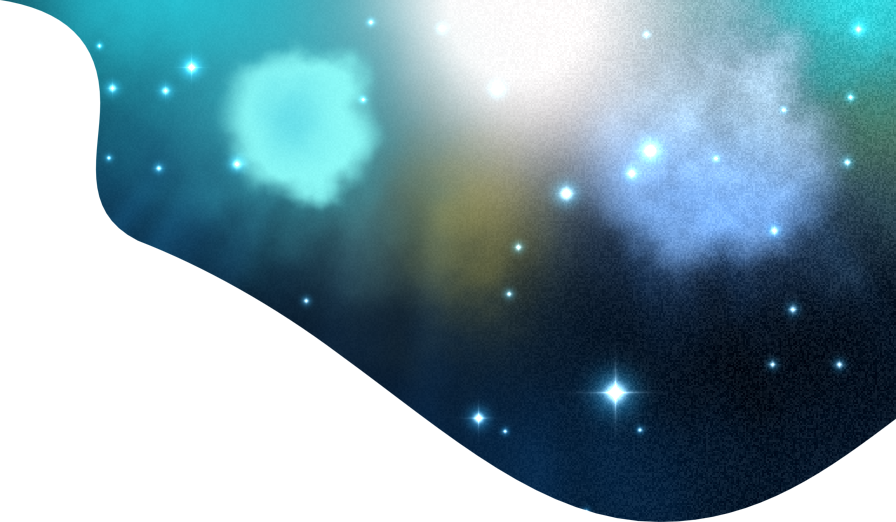
This background is drawn by a WebGL 1 fragment shader. Its source:

```glsl
precision highp float;
// A glowing nebula with scattered stars above a white, wavy paper edge.
// Soft tinted glows and noisy discs are layered over navy; the edge is a
// signed distance to a chain of Bezier curves. Units: canvas height, y down.

uniform vec2 u_resolution;

const vec3 NAVY = vec3(0.025, 0.09, 0.165);
const vec3 PAPER = vec3(1.0);

float hash(vec2 p) {
  vec3 q = fract(p.xyx * 0.1031);
  q += dot(q, q.yzx + 33.33);
  return fract((q.x + q.y) * q.z);
}

float noise(vec2 p) {
  vec2 i = floor(p), f = fract(p);
  f = f * f * (3.0 - 2.0 * f);
  return mix(mix(hash(i), hash(i + vec2(1, 0)), f.x),
             mix(hash(i + vec2(0, 1)), hash(i + vec2(1, 1)), f.x), f.y);
}

float fbm(vec2 p) {
  float sum = 0.0, weight = 0.5;
  for (int i = 0; i < 4; i++) {
    sum += weight * noise(p);
    p = p * 2.03 + 17.0;
    weight *= 0.5;
  }
  return sum;
}

// Blends a soft elliptical tint over the base colour.
vec3 glow(vec3 base, vec2 p, vec2 center, vec2 radius, vec3 tint, float strength) {
  vec2 d = (p - center) / radius;
  return mix(base, tint, min(strength * exp(-dot(d, d)), 1.0));
}

// Round core, blue halo and four thin rays.
vec3 star(vec2 d, float size, float rays) {
  float r2 = dot(d, d) / (size * size);
  vec2 a = abs(d) / size;
  float cross4 = exp(-8.0 * a.x - a.y) + exp(-8.0 * a.y - a.x);
  return vec3(0.95, 0.97, 1.0) * (exp(-2.0 * r2) + rays * cross4)
       + vec3(0.12, 0.35, 0.45) * exp(-0.3 * r2);
}

// One star in some of the cells of a grid.
vec3 starField(vec2 p, float cell) {
  vec2 id = floor(p / cell);
  vec2 offset = 0.3 + 0.4 * vec2(hash(id + 3.1), hash(id + 8.7));
  float size = mix(0.004, 0.010, pow(hash(id + 21.3), 2.0));
  return star(p - (id + offset) * cell, size, 0.3) * step(0.62, hash(id + 5.9)) * 0.75;
}

// Tracks the nearest distance and the side of a cubic Bezier curve.
void curve(vec2 p, vec2 a, vec2 b, vec2 c, vec2 d, inout float dist, inout float side) {
  vec2 last = a;
  for (int i = 1; i <= 16; i++) {
    float t = float(i) / 16.0, s = 1.0 - t;
    vec2 next = s * s * s * a + 3.0 * s * t * (s * b + t * c) + t * t * t * d;
    vec2 e = next - last, w = p - last;
    dist = min(dist, length(w - e * clamp(dot(w, e) / dot(e, e), 0.0, 1.0)));
    if ((last.x > p.x) != (next.x > p.x) && w.x * e.y / e.x > w.y) side = -side;
    last = next;
  }
}

// Positive above the wave, negative in the paper.
float waveDistance(vec2 p) {
  float dist = 10.0, side = -1.0;
  curve(p, vec2(-0.005, -0.001), vec2(0.123, 0.018), vec2(0.192, 0.078), vec2(0.192, 0.197), dist, side);
  curve(p, vec2(0.192, 0.197), vec2(0.192, 0.291), vec2(0.148, 0.403), vec2(0.264, 0.461), dist, side);
  curve(p, vec2(0.264, 0.461), vec2(0.391, 0.510), vec2(0.526, 0.586), vec2(0.649, 0.678), dist, side);
  curve(p, vec2(0.649, 0.678), vec2(0.861, 0.832), vec2(1.040, 1.0), vec2(1.264, 1.0), dist, side);
  curve(p, vec2(1.264, 1.0), vec2(1.454, 1.0), vec2(1.588, 0.899), vec2(1.722, 0.798), dist, side);
  return side * dist;
}

vec3 nebula(vec2 p) {
  float cloud = fbm(p * 5.0) - 0.47;
  float fine = fbm(p * 13.0 + 4.0) - 0.47;
  vec2 q = p + 0.10 * vec2(cloud, fine);

  // Deep blues and the dark hollow
  vec3 col = NAVY * (1.0 + 0.6 * cloud);
  col = glow(col, q, vec2(0.30, 0.36), vec2(0.26, 0.22), vec3(0.06, 0.24, 0.39), 0.75);
  col = glow(col, q, vec2(1.05, 0.92), vec2(0.35, 0.22), vec3(0.035, 0.18, 0.32), 0.8);
  col = glow(col, q, vec2(1.45, 0.70), vec2(0.26, 0.14), vec3(0.018, 0.045, 0.08), 0.8);

  // Wide light along the top, with teal and olive haze
  col = glow(col, q, vec2(1.10, -0.04), vec2(0.55, 0.27), vec3(0.72, 0.82, 0.85), 0.9);
  col = glow(col, q, vec2(0.35, -0.05), vec2(0.42, 0.30), vec3(0.15, 0.76, 0.83), 1.0);
  col = glow(col, q, vec2(0.74, 0.36), vec2(0.20, 0.22), vec3(0.25, 0.34, 0.36), 0.8);
  col = glow(col, q, vec2(0.93, 0.39), vec2(0.13, 0.18), vec3(0.49, 0.47, 0.23), 0.9);
  col = glow(col, q, vec2(1.70, 0.24), vec2(0.17, 0.18), vec3(0.33, 0.46, 0.34), 0.85);
  col = glow(col, q, vec2(1.67, -0.03), vec2(0.25, 0.20), vec3(0.20, 0.87, 0.90), 1.0);
  col = glow(col, q, vec2(1.40, 0.40), vec2(0.28, 0.15), vec3(0.25, 0.38, 0.56), 0.75);

  // Faint shafts falling from the light
  float shafts = noise(vec2((p.x - 0.95) / (0.5 + p.y) * 18.0 + 40.0, p.y * 2.0)) - 0.5;
  col *= 1.0 + 0.35 * shafts * smoothstep(0.25, 0.5, p.y);

  // Periwinkle cloud, bluer towards its lower left
  float body = length((q - vec2(1.37, 0.265)) / vec2(0.28, 0.25)) + 0.5 * cloud;
  float blue = smoothstep(0.15, 0.42, p.y - 0.25 * (p.x - 1.37));
  vec3 lilac = mix(vec3(0.65, 0.79, 0.89), vec3(0.50, 0.72, 1.0), blue);
  col = mix(col, lilac * (1.0 + 0.5 * fine), 1.0 - smoothstep(0.6, 1.15, body));

  // White core with a rosy rim
  col = glow(col, p, vec2(1.04, 0.13), vec2(0.15, 0.18), vec3(0.87, 0.78, 0.80), 0.6);
  col = glow(col, p, vec2(0.99, 0.02), vec2(0.25, 0.25), vec3(1.0, 0.99, 0.99), 1.3);

  // Cyan disc with a halo and a deeper centre
  vec2 heart = vec2(0.585, 0.235);
  col = glow(col, q, heart, vec2(0.20, 0.20), vec3(0.25, 0.76, 0.82), 0.75);
  float disc = length(q - heart) + 0.06 * cloud;
  col = mix(col, vec3(0.55, 0.98, 0.97), 1.0 - smoothstep(0.10, 0.175, disc));
  return glow(col, q, heart - vec2(0.02, 0.01), vec2(0.06, 0.07), vec3(0.36, 0.84, 0.90), 0.7);
}

void main() {
  vec2 p = vec2(gl_FragCoord.x, u_resolution.y - gl_FragCoord.y) / u_resolution.y;
  vec3 col = nebula(p);

  // Grain grows towards the right
  float grain = hash(floor(p * 300.0)) - 0.5;
  col += grain * mix(0.02, 0.10, smoothstep(0.7, 1.5, p.x));

  // Scattered stars and the brightest few
  col += starField(p, 0.13);
  col += star(p - vec2(1.179, 0.752), 0.024, 1.0);
  col += star(p - vec2(0.917, 0.801), 0.011, 0.8);
  col += star(p - vec2(0.367, 0.129), 0.010, 0.5);
  col += star(p - vec2(1.246, 0.289), 0.013, 0.2);
  col += star(p - vec2(1.085, 0.371), 0.013, 0.2);

  float edge = 0.75 / u_resolution.y;
  col = mix(PAPER, col, smoothstep(-edge, edge, waveDistance(p)));
  gl_FragColor = vec4(clamp(col, 0.0, 1.0), 1.0);
}
```
